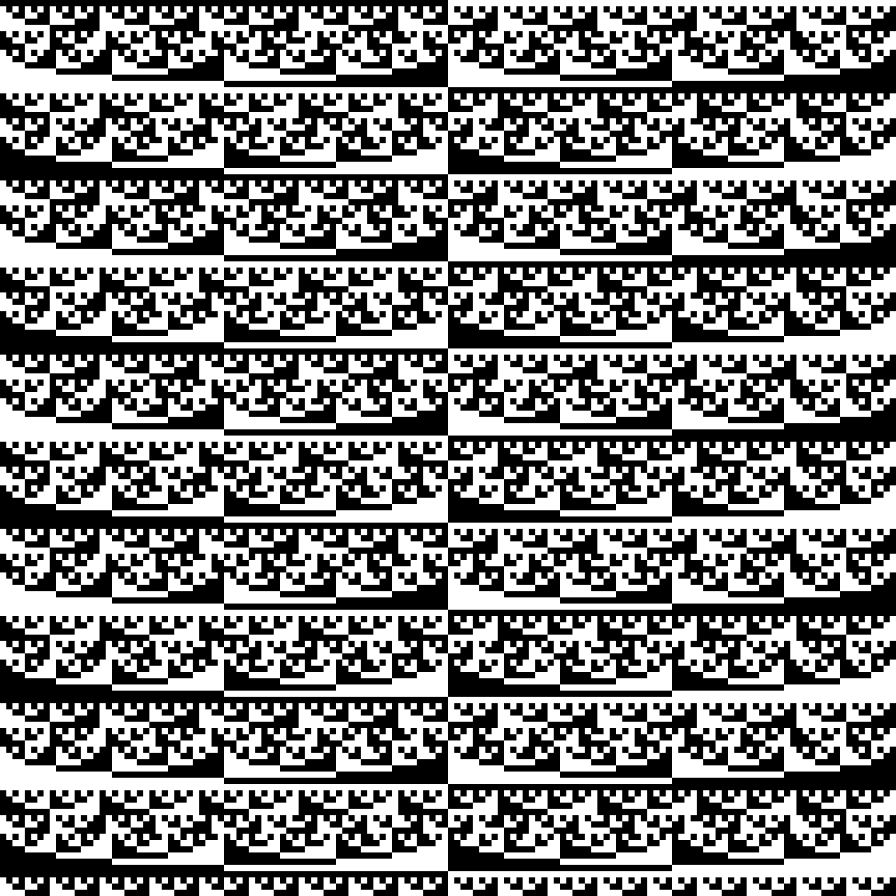
Write a three.js fragment shader that draws this pattern.

```glsl
// Black and white deck of cards, perfectly in-shuffled once per row from top to bottom.

varying vec2 vUv;

const float CARDS = 144.0;          // cells across, and rows down
const float MODULUS = CARDS + 1.0;  // an in-shuffle doubles positions modulo this
const float HALVING = 73.0;         // inverse of 2 for that modulus: undoes one shuffle
const int SHUFFLE_PERIOD = 28;      // rows until the deck returns to its first order
const vec3 DARK = vec3(0.0);
const vec3 LIGHT = vec3(1.0);

// Integer remainder, kept clear of rounding at whole multiples.
float remainderOf(float value, float divisor) {
  return value - divisor * floor((value + 0.5) / divisor);
}

// 0 for a dark card, 1 for a light one; cell.y counts rows down from the top.
float cardTone(vec2 cell) {
  cell = clamp(cell, 0.0, CARDS - 1.0);
  float shuffles = remainderOf(cell.y, float(SHUFFLE_PERIOD));
  float position = cell.x + 1.0;

  // Trace the card back to its place in the first row.
  for (int i = 0; i < SHUFFLE_PERIOD; i++) {
    if (float(i) + 0.5 > shuffles) break;
    position = remainderOf(position * HALVING, MODULUS);
  }
  return step(0.5 * MODULUS, position);
}

void main() {
  vec2 grid = vec2(vUv.x, 1.0 - vUv.y) * CARDS;
  vec2 footprint = max(fwidth(grid), vec2(1e-5));

  // Blend the four cells around the nearest corner by their coverage.
  vec2 corner = floor(grid + 0.5);
  vec2 coverage = clamp((grid - corner) / footprint + 0.5, 0.0, 1.0);
  float upper = mix(cardTone(corner - 1.0), cardTone(corner - vec2(0.0, 1.0)), coverage.x);
  float lower = mix(cardTone(corner - vec2(1.0, 0.0)), cardTone(corner), coverage.x);

  gl_FragColor = vec4(mix(DARK, LIGHT, mix(upper, lower, coverage.y)), 1.0);
}
```
